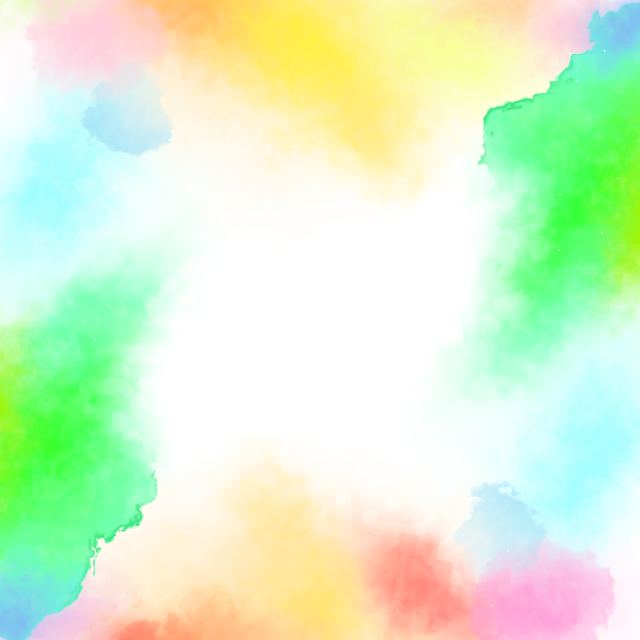
Write a WebGL 1 fragment shader that draws this background.

```glsl
precision highp float;
// Watercolour frame: rainbow washes bleeding in from the borders of white paper.

#define WARP 0.07        // how far the washes wander
#define WARP_SCALE 10.0  // size of the wandering
#define FRAY 0.022       // raggedness of the outlines
#define FRAY_SCALE 42.0  // size of the ragged bits
#define PATCH 0.012      // offset between neighbouring dried patches
#define GRAIN 0.50       // unevenness of the pigment
#define RIM 0.65         // strength of the dried green edge
#define RIM_WIDTH 0.004  // width of that edge
#define SPECKS 45.0      // cells of the speck grid

uniform vec2 u_resolution;

float hash(vec2 p) {
  vec3 q = fract(p.xyx * 0.1031);
  q += dot(q, q.yzx + 33.33);
  return fract((q.x + q.y) * q.z);
}

float noise(vec2 p) {
  vec2 i = floor(p), f = fract(p);
  f = f * f * (3.0 - 2.0 * f);
  return mix(mix(hash(i), hash(i + vec2(1, 0)), f.x),
             mix(hash(i + vec2(0, 1)), hash(i + vec2(1, 1)), f.x), f.y);
}

// Layered noise around zero
float fbm(vec2 p) {
  float sum = -0.484, amp = 0.5;
  for (int i = 0; i < 5; i++) {
    sum += amp * noise(p);
    p = mat2(1.6, 1.2, -1.2, 1.6) * p + 7.3;
    amp *= 0.5;
  }
  return sum;
}

vec2 fbm2(vec2 p) {
  return vec2(fbm(p), fbm(p + 41.7));
}

// Steep-sided patches around zero
float patches(vec2 p) {
  return smoothstep(0.42, 0.58, noise(p) + 0.6 * fbm(p * 1.7 + 3.0)) - 0.5;
}

// Soft rotated ellipse, 1 in its centre
float blob(vec2 p, vec2 centre, vec2 radii, float angle) {
  float c = cos(angle), s = sin(angle);
  vec2 q = mat2(c, -s, s, c) * (p - centre) / radii;
  return max(1.04 * exp(-dot(q, q)) - 0.04, 0.0);
}

// Disc with a crisp outline
float disc(vec2 p, vec2 centre, float radius) {
  return smoothstep(0.007, -0.007, length(p - centre) - radius);
}

// Green bloom: crisp scalloped top, soft inner side and foot
vec3 greenBloom(vec3 col, vec2 p, float pigment) {
  float d = min(length(p - vec2(0.828, 0.765)) - 0.074, length(p - vec2(0.90, 0.815)) - 0.066);
  d = min(d, length(p - vec2(0.945, 0.868)) - 0.08);
  d = min(d, length(p - vec2(0.995, 0.91)) - 0.09);
  d = min(d, max(0.87 - p.x, p.y - 0.87));
  d = min(d, max(0.765 - p.x, p.y - 0.765));
  float crisp = smoothstep(0.003, -0.003, d);
  float inside = max(crisp, smoothstep(0.78, 0.66, p.y));
  float top = smoothstep(0.66, 0.82, p.y);
  float side = smoothstep(0.725, 0.89, p.x + 0.085 * top);
  float foot = smoothstep(-0.05, 0.11, p.y - 0.39 - 0.5 * (p.x - 0.77));
  float streak = blob(p, vec2(0.83, 0.465), vec2(0.13, 0.05), 0.6);
  float cover = inside * (1.0 - (1.0 - side * foot) * (1.0 - 0.6 * streak));

  vec3 tint = mix(vec3(0.46, 1.0, 0.73), vec3(0.42, 1.0, 0.84), smoothstep(0.84, 0.94, p.y));
  tint = mix(tint, vec3(0.36, 1.0, 0.46), 0.75 * blob(p, vec2(0.89, 0.78), vec2(0.10, 0.08), 0.5));
  tint = mix(tint, vec3(0.20, 1.0, 0.20), blob(p, vec2(0.925, 0.69), vec2(0.18, 0.07), 0.95));
  tint = mix(tint, vec3(0.62, 0.96, 0.0), blob(p, vec2(1.02, 0.64), vec2(0.065, 0.18), -0.08));
  col = mix(col, tint, clamp(cover * pigment, 0.0, 1.0));

  float rim = exp(-pow((d + RIM_WIDTH) / RIM_WIDTH, 2.0)) * crisp;
  rim *= smoothstep(0.73, 0.77, p.y) * smoothstep(0.95, 0.82, p.x);
  rim *= smoothstep(0.25, 0.6, noise(p * 22.0));
  return mix(col, vec3(0.15, 0.85, 0.40), RIM * rim);
}

void main() {
  vec2 uv = gl_FragCoord.xy / u_resolution;
  vec2 p = uv + WARP * fbm2(uv * WARP_SCALE) + FRAY * fbm2(uv * FRAY_SCALE + 5.0);
  p += PATCH * vec2(patches(uv * 38.0), patches(uv * 52.0 + 19.0));
  float pigment = 0.97 + GRAIN * (0.6 * fbm(uv * vec2(26.0, 32.0) + 9.0)
    + 0.5 * fbm(uv * vec2(110.0, 80.0)) + 0.12 * patches(uv * 30.0 + 60.0));
  vec3 col = vec3(1.0);

  // Warm washes along the top
  col = mix(col, vec3(1.0, 0.88, 0.62), 0.88 * pigment * blob(p, vec2(0.42, 0.98), vec2(0.24, 0.20), -0.3));
  col = mix(col, vec3(0.97, 1.0, 0.55), 0.85 * pigment * blob(p, vec2(0.70, 0.93), vec2(0.16, 0.10), -0.4));
  col = mix(col, vec3(1.0, 0.68, 0.28), 0.80 * pigment * blob(p, vec2(0.30, 1.0), vec2(0.12, 0.08), -0.3));
  col = mix(col, vec3(1.0, 0.94, 0.25), 0.95 * pigment * blob(p, vec2(0.48, 0.92), vec2(0.17, 0.095), -0.85));
  col = mix(col, vec3(1.0, 0.90, 0.42), 0.65 * pigment * blob(p, vec2(0.57, 0.79), vec2(0.09, 0.05), -0.8));
  col = mix(col, vec3(1.0, 0.74, 0.50), 0.60 * pigment * blob(p, vec2(0.77, 1.0), vec2(0.09, 0.05), 0.0));
  col = mix(col, vec3(0.83, 1.0, 0.55), 0.70 * pigment * blob(p, vec2(0.04, 1.02), vec2(0.08, 0.05), 0.0));

  // Warm washes along the bottom
  col = mix(col, vec3(1.0, 0.87, 0.62), 0.90 * pigment * blob(p, vec2(0.44, 0.02), vec2(0.31, 0.165), 0.0));
  col = mix(col, vec3(1.0, 0.88, 0.52), 0.65 * pigment * blob(p, vec2(0.455, 0.165), vec2(0.11, 0.055), -0.85));
  col = mix(col, vec3(1.0, 0.90, 0.42), 0.75 * pigment * blob(p, vec2(0.50, 0.05), vec2(0.09, 0.06), -0.5));
  col = mix(col, vec3(1.0, 0.62, 0.38), 0.75 * pigment * blob(p, vec2(0.29, 0.0), vec2(0.15, 0.05), 0.0));
  col = mix(col, vec3(1.0, 0.42, 0.38), 0.65 * pigment * blob(p, vec2(0.22, 0.0), vec2(0.07, 0.035), 0.0));
  col = mix(col, vec3(1.0, 0.48, 0.42), 0.85 * pigment * blob(p, vec2(0.68, 0.075), vec2(0.12, 0.06), -0.6));

  // Cool sides: the left is the right turned by half a circle
  for (int i = 0; i < 2; i++) {
    float turned = float(i);
    vec2 q = mix(p, 1.0 - p, turned);
    vec3 pink = mix(vec3(1.0, 0.58, 0.84), vec3(1.0, 0.78, 0.86), turned);
    vec3 blush = mix(vec3(1.0, 0.77, 0.83), vec3(0.96, 0.75, 0.91), turned);
    float pinkEdge = max(disc(q, vec2(0.85, 0.05), 0.11), disc(q, vec2(0.90, 0.085), 0.06));
    col = mix(col, vec3(0.84, 1.0, 0.97), 0.60 * pigment * blob(q, vec2(0.92, 0.37), vec2(0.19, 0.13), 0.5));
    col = mix(col, vec3(0.57, 0.99, 1.0), 0.82 * pigment * blob(q, vec2(0.915, 0.28), vec2(0.15, 0.09), 1.1));
    col = mix(col, pink, 0.85 * pigment * blob(q, vec2(0.85, 0.05), vec2(0.14, 0.09), 0.0) * mix(0.3, 1.0, pinkEdge));
    col = mix(col, vec3(0.60, 0.86, 0.96), 0.58 * pigment * disc(q, vec2(0.79, 0.175), 0.068)
      * smoothstep(-0.09, 0.09, q.y - 0.175 + 0.5 * (q.x - 0.76)));
    col = mix(col, blush, 0.80 * pigment * blob(q, vec2(0.89, 0.97), vec2(0.085, 0.06), 0.6));
    col = greenBloom(col, q, pigment);
    col = mix(col, vec3(0.52, 0.69, 0.97), 0.80 * pigment * blob(q, vec2(0.985, 0.965), vec2(0.08, 0.05), 0.5));
  }

  // Bare paper specks
  vec2 cell = floor(uv * SPECKS);
  vec2 spot = 0.25 + 0.5 * vec2(hash(cell + 3.1), hash(cell + 8.7));
  float speck = smoothstep(0.10, 0.04, length(fract(uv * SPECKS) - spot));
  col = mix(col, vec3(1.0), 0.6 * speck * step(0.975, hash(cell + 17.0)));

  gl_FragColor = vec4(clamp(col, 0.0, 1.0), 1.0);
}
```
